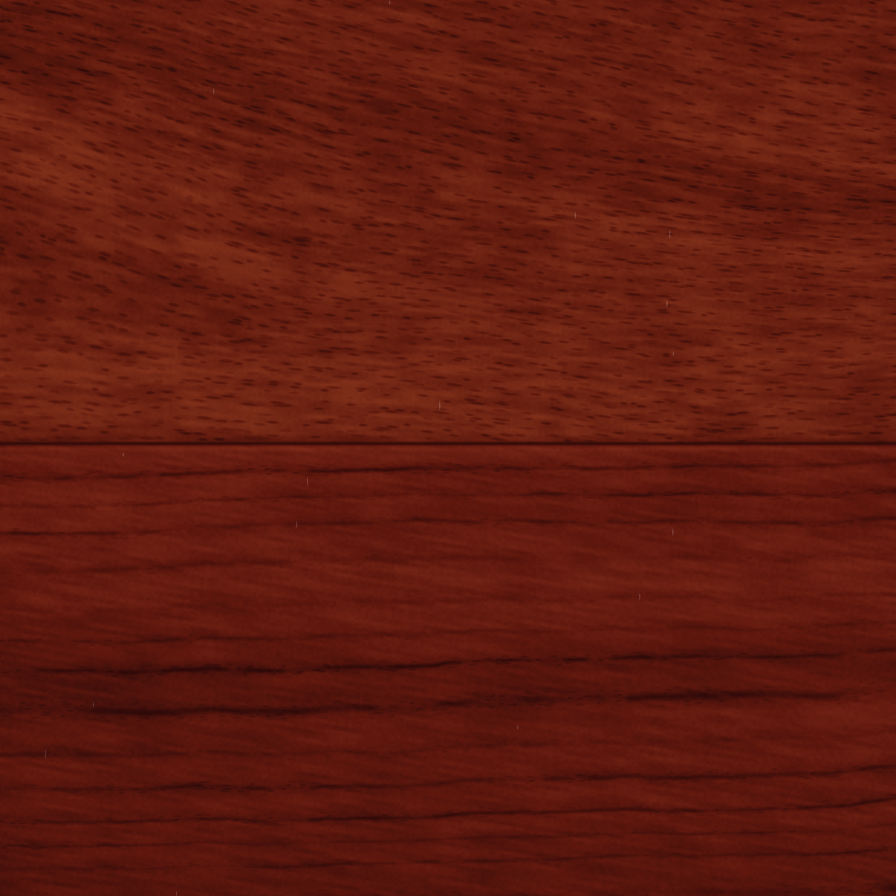
This texture is drawn by a three.js fragment shader. Its source:

```glsl
// Two stained red-brown wood planks meeting at a horizontal seam.
// Each plank builds one tone value from stretched noise, pore dashes and
// growth rings; the tone then runs through a dark-mid-light colour ramp.

#define DARK vec3(0.25, 0.06, 0.04)
#define MID vec3(0.37, 0.095, 0.052)
#define LIGHT vec3(0.47, 0.16, 0.088)
#define SEAM 0.505
#define RINGS 26.0
#define PORE_DEPTH 0.95
#define RING_DEPTH 1.0
#define FIBER 0.9

varying vec2 vUv;

float hash(vec2 p) {
  return fract(sin(dot(p, vec2(127.1, 311.7))) * 43758.5453);
}

float noise(vec2 p) {
  vec2 i = floor(p), f = fract(p);
  f = f * f * (3.0 - 2.0 * f);
  float low = mix(hash(i), hash(i + vec2(1.0, 0.0)), f.x);
  float high = mix(hash(i + vec2(0.0, 1.0)), hash(i + 1.0), f.x);
  return mix(low, high, f.y);
}

// Noise centred on zero
float grain(vec2 p) {
  return noise(p) - 0.5;
}

float bump(float d, float width) {
  return exp(-d * d / (width * width));
}

// Scattered soft ellipses along x, one per cell for the given share of cells
float dashes(vec2 p, vec2 cell, vec2 size, float share) {
  vec2 q = p / cell;
  float mask = 0.0;
  for (int j = -1; j <= 1; j++) {
    for (int i = -1; i <= 1; i++) {
      vec2 c = floor(q) + vec2(float(i), float(j));
      vec2 center = c + vec2(hash(c), hash(c + 17.3));
      float stretch = 0.4 + 0.6 * hash(c + 5.1);
      float e = length((q - center) * cell / (size * vec2(stretch, 1.0)));
      float present = step(hash(c + 41.7), share);
      mask = max(mask, present * (1.0 - smoothstep(0.3, 1.0, e)));
    }
  }
  return mask;
}

// Upper plank: slanted, densely pored grain with broad dark bands
float upperTone(vec2 p) {
  float slope = mix(0.04, 0.21, smoothstep(SEAM, 0.9, p.y));
  float v = p.y + slope * (p.x - 0.5) + 0.035 * grain(p * vec2(2.5, 4.0))
          + 0.005 * grain(p * vec2(16.0, 20.0));
  vec2 g = vec2(p.x, v);
  float tone = 0.5 + 0.9 * grain(g * vec2(2.2, 11.0) + 4.0);
  tone += 0.5 * grain(g * vec2(7.0, 45.0)) + 0.4 * grain(p * vec2(42.0, 32.0));
  tone += FIBER * grain(g * vec2(28.0, 190.0));
  tone -= 0.65 * bump(v - 0.85, 0.045);
  tone -= 0.4 * bump(v - 0.64, 0.03) * smoothstep(0.5, 0.1, p.x);
  tone -= 0.25 * smoothstep(0.88, 1.0, v);

  // Pores gather along fine growth rings
  float ring = 0.5 + 0.5 * sin(6.2832 * (v * 46.0 + 1.5 * noise(g * vec2(3.0, 14.0))));
  float pores = dashes(g, vec2(0.024, 0.0075), vec2(0.014, 0.0024), 0.75);
  tone -= PORE_DEPTH * pores * (0.4 + 0.6 * ring);
  return tone - 0.15 * ring;
}

// Lower plank: separate wavy ring lines over fine slanted fibers
float lowerTone(vec2 p) {
  float v = p.y - 0.035 * p.x + 0.024 * grain(p * vec2(2.2, 5.0))
          + 0.007 * grain(p * vec2(13.0, 9.0)) + 0.002 * grain(p * vec2(60.0, 40.0));
  vec2 g = vec2(p.x, v);
  float k = v * RINGS + 0.9 * noise(vec2(v * 13.0, 3.0));
  float id = floor(k);
  float d = (fract(k) - 0.5) / RINGS;

  float tone = 0.12 + 0.9 * (p.y - 0.25) + 0.45 * grain(g * vec2(2.0, 12.0));
  tone -= 0.4 * bump(v - 0.23, 0.04);
  tone += 0.25 * grain(p * vec2(24.0, 30.0));
  vec2 slanted = vec2(p.x, p.y + 0.16 * p.x);
  tone += 0.65 * FIBER * grain(slanted * vec2(26.0, 210.0));
  tone += 0.3 * grain(g * vec2(9.0, 90.0));

  // Broken ring line, its soft shadow and stray pores beside it
  float strength = 0.55 + 0.6 * hash(vec2(id, 8.0));
  float broken = smoothstep(0.15, 0.65, noise(vec2(p.x * 42.0, id * 7.0)));
  float fade = 0.45 + 0.75 * noise(vec2(p.x * 4.0, id * 5.0));
  float line = bump(d, 0.0028) * (0.35 + 0.65 * broken);
  float pores = dashes(g, vec2(0.018, 0.005), vec2(0.010, 0.002), 0.8);
  line = max(line, 0.8 * pores * bump(d, 0.006));
  return tone - RING_DEPTH * strength * fade * (line + 0.22 * bump(d - 0.003, 0.009));
}

void main() {
  vec2 p = vUv;
  float d = p.y - SEAM;
  float upper = smoothstep(-0.001, 0.001, d);
  float tone = mix(lowerTone(p), upperTone(p), upper);
  tone += 0.3 * grain(p * 310.0);

  // Seam groove with a shaded lip above and a lit bevel below
  tone -= 0.3 * bump(d - 0.005, 0.004);
  tone += 0.35 * bump(d + 0.006, 0.0025);
  tone = mix(tone, -1.5, 0.95 * bump(d, 0.0022));
  tone = clamp(tone, -1.5, 1.25);

  vec3 color = MID + max(tone, 0.0) * (LIGHT - MID) + min(tone, 0.0) * (MID - DARK);
  color.g *= mix(0.95, 1.03, upper);

  // Rare pale upright scratches
  float scratch = dashes(p.yx, vec2(0.06, 0.05), vec2(0.008, 0.0012), 0.05);
  color += 0.13 * scratch * vec3(0.7, 1.0, 1.1);
  gl_FragColor = vec4(color, 1.0);
}
```
